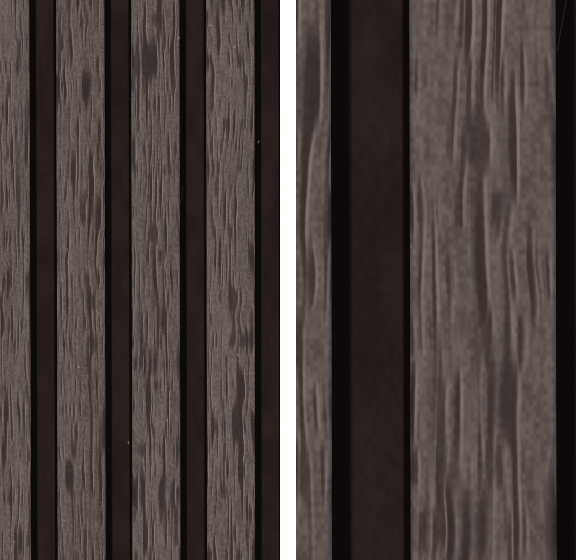
Left, the full canvas; right, a detail of the centre.
Write a Shadertoy shader that draws this texture.

```glsl
// Vertical wooden slats over a dark backing board, nearly four across.
// Each slat carries stretched, warped noise for grooves and lit groove edges;
// the gaps hold a hard shadow, mottled backing and a few pale scratches.

const float PERIOD = 0.268;      // slat plus gap, in canvas widths
const float SLAT_WIDTH = 0.175;
const float FIRST_SLAT = 0.198;  // left edge of the first whole slat
const float SHADOW_END = 0.197;  // shadow cast by a slat on its right
const float SEAM_START = 0.260;  // thin dark seam before the next slat

const vec3 WOOD_DARK = vec3(0.29, 0.25, 0.24);
const vec3 WOOD_LIGHT = vec3(0.44, 0.40, 0.38);
const vec3 GROOVE = vec3(0.17, 0.14, 0.14);
const vec3 LIT_EDGE = vec3(0.54, 0.485, 0.45);
const vec3 BACKING = vec3(0.15, 0.118, 0.112);
const vec3 SHADOW = vec3(0.045, 0.036, 0.036);
const vec3 SCRATCH = vec3(0.66, 0.62, 0.57);

float hash(vec2 p) {
    return fract(sin(dot(p, vec2(127.1, 311.7))) * 43758.55);
}

float noise(vec2 p) {
    vec2 i = floor(p), f = fract(p);
    f = f * f * (3.0 - 2.0 * f);
    return mix(mix(hash(i), hash(i + vec2(1, 0)), f.x),
               mix(hash(i + vec2(0, 1)), hash(i + vec2(1, 1)), f.x), f.y);
}

float segmentDistance(vec2 p, vec2 a, vec2 b) {
    vec2 pa = p - a, ba = b - a;
    return length(pa - ba * clamp(dot(pa, ba) / dot(ba, ba), 0.0, 1.0));
}

// Depth of the long pores at a point of the warped wood
float grooveDepth(vec2 p) {
    float coarse = smoothstep(0.60, 0.88, noise(p * vec2(105.0, 6.5)));
    float fine = smoothstep(0.58, 0.92, noise(p * vec2(170.0, 13.0) + 41.0));
    return max(coarse, 0.75 * fine);
}

vec3 woodColor(vec2 p, float u, float id) {
    // Bend the grain, with a different stretch of wood for every slat
    vec2 q = p + vec2(id * 3.7, id * 5.3);
    q.x += 0.022 * (noise(q * vec2(9.0, 2.2)) - 0.5);
    q.x += 0.006 * (noise(q * vec2(28.0, 15.0)) - 0.5);

    float broad = noise(q * vec2(22.0, 1.6) + 7.0) - 0.5;
    float fiber = noise(q * vec2(150.0, 24.0) + 13.0) - 0.5;
    float speckle = noise(p * vec2(230.0, 150.0)) - 0.5;
    float tone = 0.56 + 0.30 * broad + 0.45 * fiber + 0.55 * speckle;
    tone += 0.12 * (hash(vec2(id, 3.0)) - 0.5);
    vec3 color = mix(WOOD_DARK, WOOD_LIGHT, tone);

    // Light catches the side of each groove
    float depth = grooveDepth(q);
    float lit = max(grooveDepth(q - vec2(0.0045, 0.0)) - depth, 0.0);
    color = mix(color, LIT_EDGE, 0.65 * lit);
    color = mix(color, GROOVE, 0.72 * depth);

    // Rounded long edges
    float edge = min(u, SLAT_WIDTH - u);
    return color * mix(0.76, 1.0, smoothstep(0.0, 0.006, edge));
}

vec3 gapColor(vec2 p, float u, float id) {
    vec2 q = p + id * 2.9;
    float mottle = noise(q * vec2(24.0, 11.0)) - 0.5;
    float grit = noise(p * vec2(190.0, 110.0)) - 0.5;
    vec3 color = BACKING * (1.0 + 0.22 * mottle + 0.14 * grit);
    float open = smoothstep(SHADOW_END - 0.003, SHADOW_END + 0.005, u)
               * (1.0 - smoothstep(SEAM_START - 0.002, SEAM_START + 0.003, u));
    return mix(SHADOW, color, open);
}

// Coverage of scattered specks and short hairline scratches
float scratches(vec2 p, float pixel) {
    float cover = 0.0;
    for (int i = 0; i < 14; i++) {
        float k = float(i);
        vec2 a = vec2(hash(vec2(k, 1.0)), 2.0 * hash(vec2(k, 2.0)));
        float angle = 6.283 * hash(vec2(k, 3.0));
        bool hairline = i % 5 == 0;
        float len = hairline ? 0.06 : 0.006;
        vec2 b = a + len * vec2(cos(angle), sin(angle));
        float radius = hairline ? 0.0004 : 0.0014;
        float strength = hairline ? 0.22 : 0.75;
        float d = segmentDistance(p, a, b) - radius;
        cover = max(cover, strength * (1.0 - smoothstep(-pixel, pixel, d)));
    }
    return cover;
}

void mainImage(out vec4 fragColor, in vec2 fragCoord) {
    float pixel = 1.0 / iResolution.x;
    vec2 p = fragCoord * pixel;

    // Slats lean slightly, most at the left
    float lean = 0.0035 * (2.0 - p.y) * (1.0 - 0.7 * p.x);
    float x = p.x - lean - FIRST_SLAT;
    float id = floor(x / PERIOD);
    float u = x - id * PERIOD;

    float slat = smoothstep(-0.5 * pixel, 0.5 * pixel, SLAT_WIDTH - u)
               * smoothstep(0.0, pixel, u);
    vec3 color = mix(gapColor(p, u, id), woodColor(p, u, id), slat);
    color = mix(color, SCRATCH, scratches(p, pixel));
    fragColor = vec4(color, 1.0);
}
```
